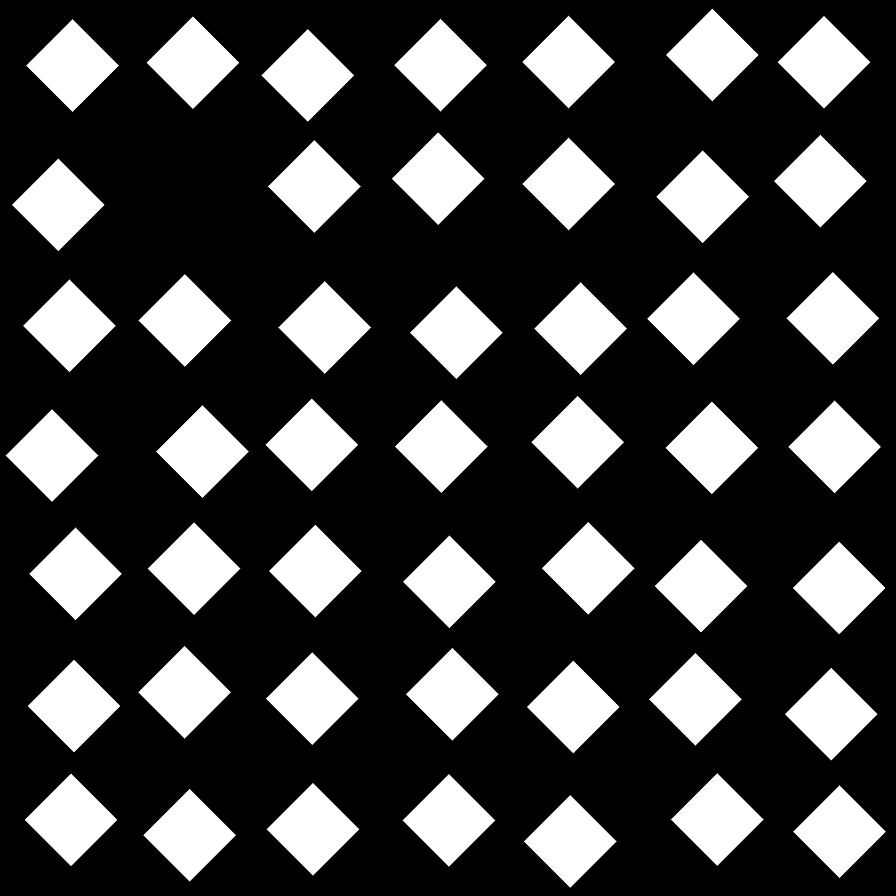
Give the GLSL for this pattern, as a three.js fragment shader.

```glsl
// Seven by seven grid of loosely placed white diamonds on black, with one gap.
varying vec2 vUv;

const float REPEATS = 7.0;            // diamonds across and down
const float HALF_DIAGONAL = 0.362;    // centre to corner, in cells
const float JITTER = 0.105;           // largest shift from the cell centre, in cells
const vec2 EMPTY_CELL = vec2(1.0, 5.0); // column and row left blank, from lower left
const vec3 GROUND = vec3(0.0);
const vec3 DIAMOND = vec3(1.0);

// Two random values from 0 to 1 for a cell
vec2 hash2(vec2 p) {
  vec3 q = fract(p.xyx * vec3(0.1031, 0.1030, 0.0973));
  q += dot(q, q.yzx + 33.33);
  return fract((q.xx + q.yz) * q.zy);
}

// Signed distance to a square standing on its corner
float diamondDistance(vec2 p, float halfDiagonal) {
  return (abs(p.x) + abs(p.y) - halfDiagonal) * inversesqrt(2.0);
}

void main() {
  vec2 grid = vUv * REPEATS;
  vec2 cell = mod(floor(grid), REPEATS);

  // Each diamond is shifted but stays inside its own cell
  vec2 shift = (hash2(cell + 17.0) * 2.0 - 1.0) * JITTER;
  float d = diamondDistance(fract(grid) - 0.5 - shift, HALF_DIAGONAL);

  // Edge smoothing from the continuous grid, so cell borders stay clean
  float soft = 0.5 * max(fwidth(grid.x), fwidth(grid.y)) + 1e-5;
  float cover = 1.0 - smoothstep(-soft, soft, d);

  // Leave the one blank cell
  cover *= step(0.5, distance(cell, EMPTY_CELL));

  gl_FragColor = vec4(mix(GROUND, DIAMOND, cover), 1.0);
}
```
